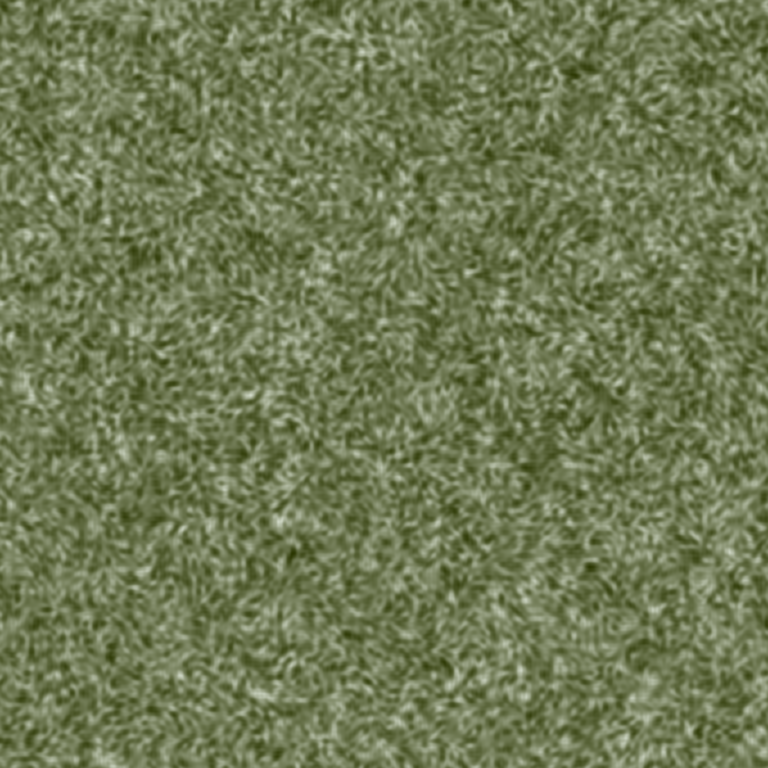
Reproduce this texture procedurally as a WebGL 2 fragment shader.

```glsl
#version 300 es
precision highp float;
// Soft mossy grain: fine olive and pale sage flecks with blurred edges.
// Random lattice values are blended by a small ringed kernel, stretched along
// a wandering direction, then mapped onto a straight green colour ramp.

uniform vec2 u_resolution;
out vec4 fragColor;

// Integer hash of a lattice point, two values in 0..1
vec2 hash2(vec2 cell) {
    uvec2 v = uvec2(ivec2(cell) + 4096) * 1664525u + 1013904223u;
    v.x += v.y * 1664525u;
    v.y += v.x * 1664525u;
    v ^= v >> 16u;
    v.x += v.y * 1664525u;
    v.y += v.x * 1664525u;
    v ^= v >> 16u;
    return vec2(v >> 8u) / 16777216.0;
}

// Smooth value noise, two independent channels in 0..1
vec2 valueNoise(vec2 p) {
    vec2 cell = floor(p);
    vec2 f = p - cell;
    f = f * f * (3.0 - 2.0 * f);
    vec2 low = mix(hash2(cell), hash2(cell + vec2(1, 0)), f.x);
    vec2 high = mix(hash2(cell + vec2(0, 1)), hash2(cell + vec2(1, 1)), f.x);
    return mix(low, high, f.y);
}

// Band-limited grain with zero mean and unit variance
float grain(vec2 p, vec2 along) {
    vec2 nearest = floor(p + 0.5);
    float sum = 0.0;
    float power = 0.0;
    for (int y = -2; y <= 2; y++) {
        for (int x = -2; x <= 2; x++) {
            vec2 cell = nearest + vec2(x, y);
            vec2 d = p - cell;
            // Longer along the local direction, shorter across it
            d = vec2(dot(d, along) * 0.87, dot(d, vec2(-along.y, along.x)) * 1.1);
            float r2 = dot(d, d);
            float weight = exp(-1.4 * r2) * (1.0 - 0.35 * r2);
            vec2 h = hash2(cell);
            sum += weight * (h.x + h.y - 1.0) * 2.45;
            power += weight * weight;
        }
    }
    return sum * inversesqrt(power);
}

void main() {
    vec2 uv = gl_FragCoord.xy / min(u_resolution.x, u_resolution.y);

    // Slow fields: fleck direction, patch brightness and patch contrast
    float angle = 6.2832 * valueNoise(uv * 17.0 + 31.0).x;
    vec2 patches = valueNoise(uv * 21.0 + 83.0) - 0.5;

    float tone = grain(uv * 170.0, vec2(cos(angle), sin(angle)));
    tone = tone * (0.97 + 0.3 * patches.y) + 0.9 * patches.x;

    // Slightly longer bright tail for the pale flecks
    tone += 0.05 * (tone * tone - 1.0);

    // Olive to sage ramp around the mean colour
    vec3 color = vec3(0.441, 0.481, 0.332) + tone * vec3(0.087, 0.085, 0.104);
    fragColor = vec4(clamp(color, 0.0, 1.0), 1.0);
}
```
